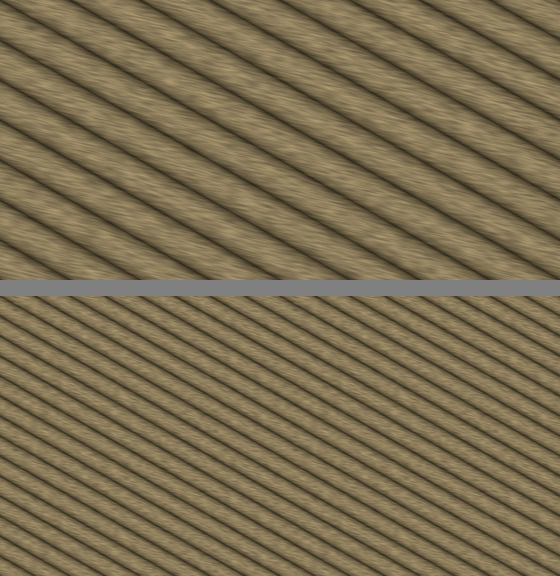
Top: one tile. Bottom: repeated 2 by 2.
Give the GLSL for this texture, as a Shadertoy shader.

```glsl
// Diagonal twisted strands: rounded, fibrous cords separated by dark grooves.
// A wrapped phase shapes the cords; sheared gradient noise, stretched along
// the fibres, streaks them. Whole-number periods make every edge tile.

#define STRANDS_ACROSS 8.0
#define STRANDS_DOWN 7.0
#define ROUNDNESS 0.38
#define FIBRE_CONTRAST 0.25
#define COARSE_FIBRES vec3(28.0, 108.0, 48.0)  // along, down, shear
#define FINE_FIBRES vec3(45.0, 180.0, 80.0)
#define GROOVE_COLOR vec3(0.085, 0.068, 0.032)
#define STRAND_COLOR vec3(0.575, 0.511, 0.376)

const float PI = 3.14159265;

// Random unit gradient for a lattice cell
vec2 cellGradient(vec2 cell, float seed) {
    uvec2 k = uvec2(ivec2(cell));
    uint h = k.x * 1597u + k.y * 51749u + uint(seed) * 7919u;
    h = (h ^ (h >> 15)) * 739391u;
    h = (h ^ (h >> 13)) * 974711u;
    h ^= h >> 16;
    float angle = 2.0 * PI * float(h & 65535u) / 65536.0;
    return vec2(cos(angle), sin(angle));
}

// Fold a cell into one tile of the sheared lattice
vec2 wrapCell(vec2 cell, vec3 period) {
    float turns = floor((cell.x + 0.5) / period.x);
    cell -= turns * period.xz;
    cell.y -= period.y * floor((cell.y + 0.5) / period.y);
    return cell;
}

// Gradient noise over a sheared, tiling lattice
float fibreNoise(vec2 uv, vec3 period) {
    vec2 p = vec2(uv.x * period.x, uv.y * period.y + uv.x * period.z);
    vec2 cell = floor(p);
    vec2 f = p - cell;
    vec2 blend = f * f * f * (f * (f * 6.0 - 15.0) + 10.0);
    float sum = 0.0;
    for (int i = 0; i < 4; i++) {
        vec2 corner = vec2(i & 1, i >> 1);
        vec2 weight = mix(1.0 - blend, blend, corner);
        vec2 gradient = cellGradient(wrapCell(cell + corner, period), period.x);
        sum += weight.x * weight.y * dot(gradient, f - corner);
    }
    return sum;
}

void mainImage(out vec4 fragColor, in vec2 fragCoord) {
    vec2 uv = fragCoord / iResolution.xy;
    vec2 strands = vec2(STRANDS_ACROSS, STRANDS_DOWN);

    // Rounded strand profile, softened at the groove by the pixel footprint
    float phase = dot(uv, strands);
    float footprint = PI * length(strands / iResolution.xy);
    float height = sin(PI * fract(phase));
    height = min(sqrt(height * height + 0.06 * footprint * footprint), 1.0);
    vec3 color = mix(GROOVE_COLOR, STRAND_COLOR, pow(height, ROUNDNESS));

    // Fibre streaks at two scales
    float fibres = fibreNoise(uv, COARSE_FIBRES) + 0.7 * fibreNoise(uv, FINE_FIBRES);
    color *= 1.0 + FIBRE_CONTRAST * fibres;

    fragColor = vec4(clamp(color, 0.0, 1.0), 1.0);
}
```
